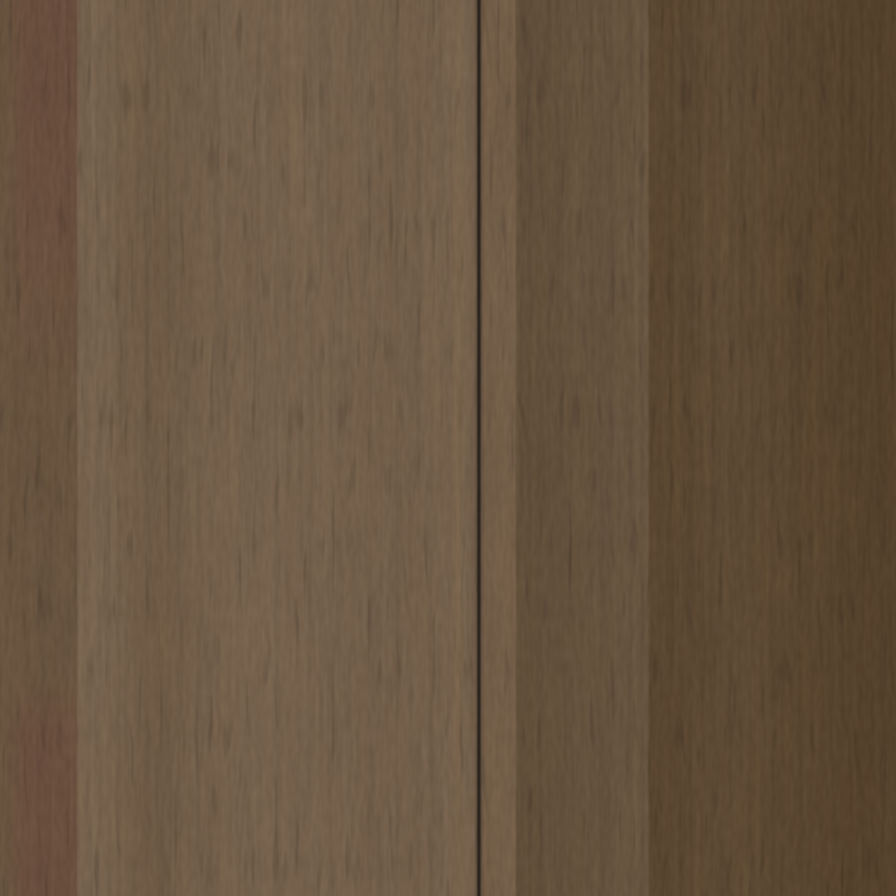
Give the GLSL for this texture, as a three.js fragment shader.

```glsl
// Brown veneer boards standing side by side, split by one dark vertical groove.
// Flat board tones are stacked left to right with soft steps, then tinted by
// gradient noise stretched along the height to give fibres, pores and ribs.
varying vec2 vUv;

vec2 hashGradient(vec2 cell) {
  vec3 p = fract(cell.xyx * vec3(0.1031, 0.1030, 0.0973));
  p += dot(p, p.yzx + 33.33);
  float angle = 6.2832 * fract((p.x + p.y) * p.z);
  return vec2(cos(angle), sin(angle));
}

float gradientNoise(vec2 p) {
  vec2 i = floor(p), f = fract(p);
  vec2 u = f * f * f * (f * (f * 6.0 - 15.0) + 10.0);
  float a = dot(hashGradient(i), f);
  float b = dot(hashGradient(i + vec2(1.0, 0.0)), f - vec2(1.0, 0.0));
  float c = dot(hashGradient(i + vec2(0.0, 1.0)), f - vec2(0.0, 1.0));
  float d = dot(hashGradient(i + 1.0), f - 1.0);
  return mix(mix(a, b, u.x), mix(c, d, u.x), u.y);
}

// Soft step at a board joint
float joint(float x, float edge) {
  return smoothstep(edge - 0.002, edge + 0.002, x);
}

// Smooth bump of the given width around a centre
float bump(float x, float centre, float width) {
  float d = (x - centre) / width;
  return exp(-d * d);
}

// Vertical grain: four octaves, from streaks to short fibres
float woodGrain(vec2 p) {
  float sum = 0.0, weight = 0.028;
  vec2 scale = vec2(32.0, 2.0);
  for (int i = 0; i < 4; i++) {
    sum += weight * gradientNoise(p * scale + float(i) * 17.3);
    scale *= vec2(1.9, 2.3);
    weight *= 1.2;
  }
  return sum;
}

void main() {
  float x = vUv.x, y = vUv.y;

  // Narrow left board with a reddish cast near the top and the bottom
  float redCast = smoothstep(0.50, 0.85, y) + smoothstep(0.25, 0.17, y);
  redCast *= smoothstep(0.004, 0.030, x);
  vec3 leftBoard = mix(vec3(0.405, 0.325, 0.245), vec3(0.415, 0.308, 0.243), redCast);

  // Wide board: pale left edge, darker band, pale middle
  vec3 wideBoard = vec3(0.446, 0.368, 0.287);
  wideBoard += 0.020 * bump(x, 0.105, 0.022) - 0.016 * bump(x, 0.175, 0.035);
  wideBoard += 0.010 * bump(x, 0.31, 0.08) + 0.010 * bump(x, 0.515, 0.03);

  // Two shaded boards, falling off to the right
  vec3 shadedBoard = vec3(0.382, 0.310, 0.230) + 0.018 * smoothstep(0.58, 0.71, x);
  vec3 darkBoard = vec3(0.349, 0.272, 0.188) + 0.018 * bump(x, 0.81, 0.055);
  darkBoard -= 0.014 * smoothstep(0.86, 0.98, x);

  vec3 color = mix(leftBoard, wideBoard, joint(x, 0.086));
  color = mix(color, vec3(0.450, 0.367, 0.283), joint(x, 0.535));
  color = mix(color, shadedBoard, joint(x, 0.5755));
  color = mix(color, darkBoard, joint(x, 0.724));

  // Long continuous ribs, strongest beside the left joint and on the right
  float ribs = gradientNoise(vec2(x * 115.0, y * 0.7 + 5.0));
  ribs += 0.35 * sin(x * 560.0 + 2.0 * gradientNoise(vec2(x * 30.0, y)));
  float ribAmount = 0.022 + 0.022 * bump(x, 0.11, 0.035) + 0.022 * joint(x, 0.5755);
  color *= 1.0 + woodGrain(vUv) + ribAmount * ribs;

  // Fine weave of short fibres, scattered dark pores and a slight warm drift
  color += 0.020 * gradientNoise(vUv * vec2(210.0, 65.0));
  float pores = gradientNoise(vUv * vec2(125.0, 14.0) + 41.0);
  color *= 1.0 - 0.09 * smoothstep(0.22, 0.55, pores);
  color += vec3(0.005, 0.0, -0.004) * gradientNoise(vUv * vec2(38.0, 5.0) + 9.0);

  // Faint seam, warm line beside the groove, then the soft groove itself
  color *= 1.0 - 0.04 * bump(x, 0.443, 0.0018);
  color += vec3(0.022, 0.013, 0.004) * bump(x, 0.511, 0.004);
  color *= 1.0 - 0.12 * bump(x, 0.534, 0.0055);
  color = mix(color, vec3(0.135, 0.110, 0.090), 0.92 * bump(x, 0.5345, 0.0022));

  gl_FragColor = vec4(color, 1.0);
}
```
